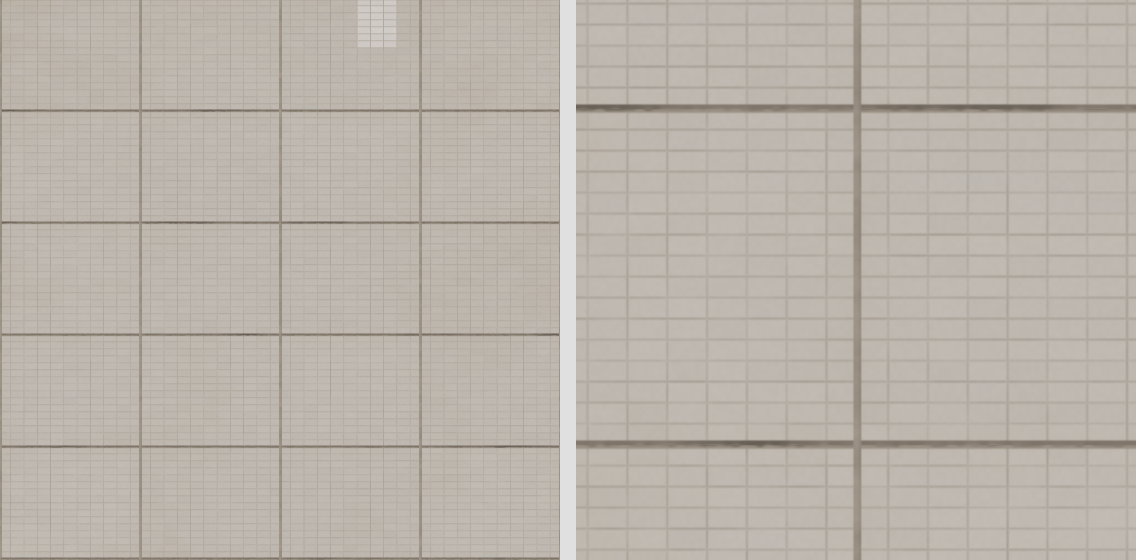
Left: the whole. Right: its middle third, enlarged.
Give the GLSL for this texture, as a three.js fragment shader.

```glsl
#define PANELS vec2(4.0, 5.0)
#define PANEL_SHIFT vec2(0.0008, 0.0020)
#define TILE_PITCH vec2(0.0237, 0.0125)
#define JOINT_HALF vec2(0.0023, 0.0025)
#define GROUT_HALF 0.0007
#define SOFT 0.0018
#define PATCH_PANEL vec2(2.0, 4.0)
#define PATCH_MIN vec2(1.0, 1.0)
#define PATCH_MAX vec2(3.0, 8.0)

varying vec2 vUv;

const vec3 TILE = vec3(0.752, 0.726, 0.697);
const vec3 WARM = vec3(0.725, 0.688, 0.635);
const vec3 COOL = vec3(0.742, 0.724, 0.702);
const vec3 GROUT = vec3(0.600, 0.565, 0.520);
const vec3 JOINT = vec3(0.610, 0.570, 0.520);
const vec3 SHADOW = vec3(0.490, 0.450, 0.405);
const vec3 NEW_TILE = vec3(0.810, 0.790, 0.770);

float hash(vec2 p) {
  vec3 q = fract(vec3(p.xyx) * 0.1031);
  q += dot(q, q.yzx + 33.33);
  return fract((q.x + q.y) * q.z);
}

float noise(vec2 p) {
  vec2 i = floor(p);
  vec2 f = fract(p);
  f = f * f * (3.0 - 2.0 * f);
  return mix(mix(hash(i), hash(i + vec2(1.0, 0.0)), f.x),
             mix(hash(i + vec2(0.0, 1.0)), hash(i + 1.0), f.x), f.y);
}

float fbm(vec2 p) {
  float sum = 0.0;
  float amp = 0.5;
  for (int i = 0; i < 4; i++) {
    sum += amp * noise(p);
    p = p * 2.03 + 17.3;
    amp *= 0.5;
  }
  return sum / 0.9375;
}

// Coverage of a line of given half width at distance d
float band(float d, float halfWidth) {
  return 1.0 - smoothstep(halfWidth - 0.5 * SOFT, halfWidth + 0.5 * SOFT, abs(d));
}

void main() {
  // Panel and tile coordinates, measured from each panel centre
  vec2 p = vUv - PANEL_SHIFT;
  vec2 panel = floor(p * PANELS);
  vec2 local = (fract(p * PANELS) - 0.5) / PANELS;
  vec2 grid = local / TILE_PITCH + vec2(0.5, 0.0);
  vec2 tile = floor(grid);
  vec2 nearest = floor(grid + 0.5);
  vec2 toGrout = (grid - nearest) * TILE_PITCH;
  vec2 toJoint = (fract(p * PANELS + 0.5) - 0.5) / PANELS;
  vec2 tileSeed = tile + panel * 37.0 + 200.0;

  // Replaced tiles
  vec2 inside = step(PATCH_MIN, tile) * step(tile, PATCH_MAX);
  vec2 samePanel = 1.0 - step(0.5, abs(panel - PATCH_PANEL));
  float fresh = inside.x * inside.y * samePanel.x * samePanel.y;

  // Tile faces: stains, cool streaks, tone of each panel and tile
  float stain = fbm(vUv * 6.0 + 3.0);
  float streak = fbm(vUv * vec2(9.0, 55.0) + 40.0);
  vec2 edge = exp(-(0.5 / PANELS - abs(local)) * 55.0);
  float warmth = smoothstep(0.50, 0.90, stain) * 0.40 + max(edge.x, edge.y) * 0.20;
  warmth += smoothstep(0.75, 1.0, vUv.y) * 0.20;
  vec3 color = mix(TILE, WARM, clamp(warmth, 0.0, 1.0));
  color = mix(color, COOL, 0.4 * smoothstep(0.45, 0.75, streak));
  color += 0.006 * (hash(panel + 71.0) - 0.5);
  color += 0.012 * (hash(tileSeed) - 0.5);
  color = mix(color, NEW_TILE + 0.02 * (hash(tileSeed + 9.0) - 0.5), fresh);

  // Fine grout, uneven from line to line and along each line
  vec2 lineTone = vec2(hash(vec2(nearest.x + 50.0, panel.x * 7.0 + panel.y + 9.0)),
                       hash(vec2(nearest.y + 90.0, panel.y * 7.0 + panel.x + 9.0)));
  vec2 wear = vec2(noise(vec2(nearest.x * 5.0 + panel.x * 61.0, vUv.y * 60.0)),
                   noise(vec2(vUv.x * 45.0, nearest.y * 5.0 + panel.y * 61.0)));
  vec2 lines = vec2(band(toGrout.x, GROUT_HALF), band(toGrout.y, GROUT_HALF));
  vec2 grout = lines * (0.16 + 0.22 * lineTone + 0.26 * wear);
  grout = max(grout, lines * fresh * 0.65);
  color = mix(color, GROUT, max(grout.x, grout.y));

  // Horizontal joints: pale lower lip, ragged shadow under the upper panel
  float ragged = noise(vec2(vUv.x * 210.0, panel.y * 13.0));
  float run = fbm(vec2(vUv.x * 9.0, floor(p.y * PANELS.y + 0.5) * 19.0 + 5.0));
  float depth = smoothstep(-0.0022, 0.0008, toJoint.y + 0.0012 * (ragged - 0.5));
  vec3 sill = mix(JOINT, SHADOW, depth * (0.70 + 0.30 * ragged));
  sill *= 1.0 - 0.18 * depth * smoothstep(0.55, 0.80, run);
  color = mix(color, sill, band(toJoint.y, JOINT_HALF.y));

  // Vertical joints run across the horizontal ones
  float grime = fbm(vUv * vec2(30.0, 90.0));
  vec3 post = JOINT * (0.92 + 0.16 * grime);
  post *= 1.0 - 0.06 * smoothstep(0.0, 0.0018, toJoint.x);
  color = mix(color, post, band(toJoint.x, JOINT_HALF.x));

  // Fine surface grain
  color += 0.010 * (noise(vUv * 380.0) - 0.5);
  gl_FragColor = vec4(color, 1.0);
}
```
